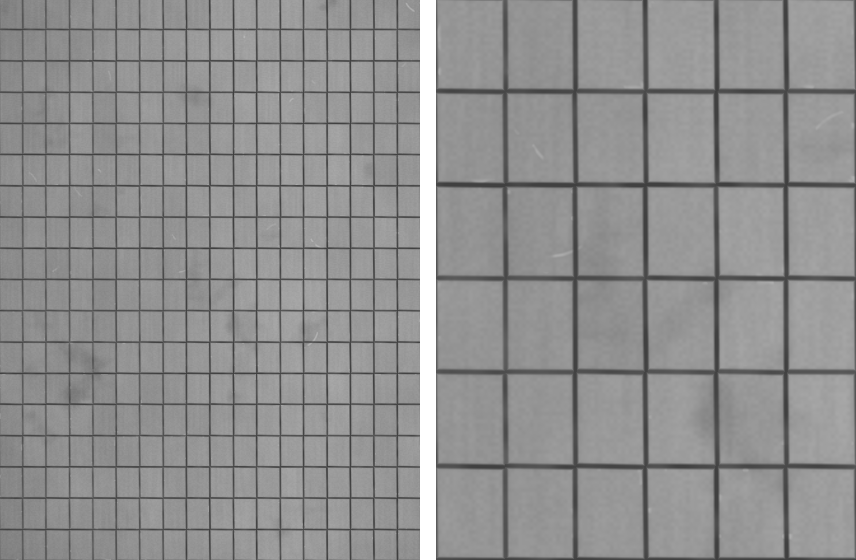
Left: the whole. Right: its middle third, enlarged.
This texture is drawn by a Shadertoy shader. Its source:

```glsl
// Grey wall of tall rectangular tiles with thin dark joints, soft blotches and light scuffs.

#define TILE_COUNT 17.93            // tiles across and down
#define GRID_SHIFT vec2(0.035, 0.019)
#define JOINT_HALF 0.0019           // half joint width, in canvas widths
#define JOINT_WANDER 0.0009         // joint misalignment, in canvas widths
#define JOINT_GREY 0.25
#define FACE_GREY 0.583
#define TILE_VARIATION 0.022
#define GRAIN 0.028
#define SCUFFS 16

float hash(vec2 p) {
    return fract(sin(dot(p, vec2(127.1, 311.7))) * 43758.5453);
}

float noise(vec2 p) {
    vec2 i = floor(p), f = fract(p);
    f = f * f * (3.0 - 2.0 * f);
    return mix(mix(hash(i), hash(i + vec2(1, 0)), f.x),
               mix(hash(i + vec2(0, 1)), hash(i + vec2(1, 1)), f.x), f.y);
}

float fbm(vec2 p) {
    float sum = 0.0, amp = 0.5;
    for (int i = 0; i < 4; i++) {
        sum += amp * noise(p);
        p = p * 2.03 + 17.3;
        amp *= 0.5;
    }
    return sum / 0.9375;
}

// Distance to the nearest joint along one axis; each tile edge is slightly shifted and tilted.
float jointDistance(float across, float along, float size, float seed) {
    float line = floor(across + 0.5);
    float edge = floor(along);
    float shift = hash(vec2(line, seed)) - 0.5;
    float tilt = (fract(along) - 0.5) * (0.3 + hash(vec2(line + seed, edge)));
    return abs((across - line) * size + JOINT_WANDER * (shift + tilt));
}

// Coverage of a joint, with uneven depth along its length.
float jointMask(float dist, float wear, float pixel) {
    float soft = max(0.0013, 0.75 * pixel);
    return (1.0 - smoothstep(JOINT_HALF - soft, JOINT_HALF + soft, dist)) * wear;
}

// Short, faint, slightly curved light marks scattered over the wall.
float scuffMarks(vec2 p, float height, float pixel) {
    float marks = 0.0;
    for (int i = 0; i < SCUFFS; i++) {
        float id = float(i);
        vec2 center = vec2(hash(vec2(id, 3.1)), height * sqrt(hash(vec2(id, 7.7))));
        float angle = 6.2832 * hash(vec2(id, 5.3));
        float reach = mix(0.003, 0.02, hash(vec2(id, 9.2)));
        vec2 q = mat2(cos(angle), sin(angle), -sin(angle), cos(angle)) * (p - center);
        q.y += 12.0 * q.x * q.x;
        float dist = length(vec2(max(abs(q.x) - reach, 0.0), q.y));
        float strength = mix(0.3, 1.0, hash(vec2(id, 1.9)));
        marks = max(marks, strength * (1.0 - smoothstep(0.0, 0.0015 + pixel, dist)));
    }
    return marks * smoothstep(0.25, 0.7, noise(p * 130.0));
}

void mainImage(out vec4 fragColor, in vec2 fragCoord) {
    vec2 uv = fragCoord / iResolution.xy;
    vec2 p = fragCoord / iResolution.x;
    float height = iResolution.y / iResolution.x;
    float pixel = 1.0 / iResolution.x;

    vec2 grid = uv * TILE_COUNT + GRID_SHIFT;
    vec2 tile = floor(grid);
    vec2 tileSize = vec2(1.0, height) / TILE_COUNT;

    // Tile faces: per-tile tone, column tone, broad light from the right of centre
    float grey = FACE_GREY + TILE_VARIATION * (hash(tile) - 0.5);
    grey += 0.6 * TILE_VARIATION * (hash(vec2(tile.x, 41.0)) - 0.5);
    grey += 0.035 * exp(-pow((uv.x - 0.73) / 0.2, 2.0)) - 0.022 * smoothstep(0.5, 0.0, uv.x);
    grey -= 0.03 * smoothstep(0.45, 0.75, length(uv - 0.5));

    // Blotches, faint vertical streaks, dark smudges and fine grain
    grey += 0.05 * (fbm(p * 11.0) - 0.5);
    grey += 0.022 * (noise(p * vec2(190.0, 14.0) + hash(tile) * 30.0) - 0.5);
    grey -= 0.09 * smoothstep(0.66, 0.9, fbm(p * 9.0 + 50.0));
    grey += GRAIN * (noise(p * 330.0) - 0.5);
    grey += 0.11 * scuffMarks(p, height, pixel);

    // Joints: uprights on the left are paler and softer, level joints are darker
    float distX = jointDistance(grid.x, grid.y, tileSize.x, 11.0);
    float distY = jointDistance(grid.y, grid.x, tileSize.y, 29.0);
    float lineX = floor(grid.x + 0.5), lineY = floor(grid.y + 0.5);
    float wearX = mix(0.68, 0.9, smoothstep(0.2, 0.6, uv.x))
                + 0.16 * (hash(vec2(lineX, 5.0)) - 0.5)
                + 0.3 * (noise(vec2(lineX * 7.3, p.y * 55.0)) - 0.5);
    float wearY = 0.87 + 0.14 * (hash(vec2(lineY, 8.0)) - 0.5)
                + 0.3 * (noise(vec2(p.x * 55.0, lineY * 5.7)) - 0.5);
    float joint = max(jointMask(distX, wearX, pixel), jointMask(distY, wearY, pixel));

    // Soft grime beside the joints and pale chips along their edges
    float nearest = min(distX, distY);
    grey -= 0.035 * (1.0 - smoothstep(0.0, 0.006, nearest));
    float chip = smoothstep(0.86, 0.98, noise(p * 95.0 + 9.0));
    grey += 0.1 * chip * (1.0 - smoothstep(0.002, 0.006, nearest));

    grey = mix(grey, JOINT_GREY, clamp(joint, 0.0, 1.0));
    fragColor = vec4(vec3(grey), 1.0);
}
```
